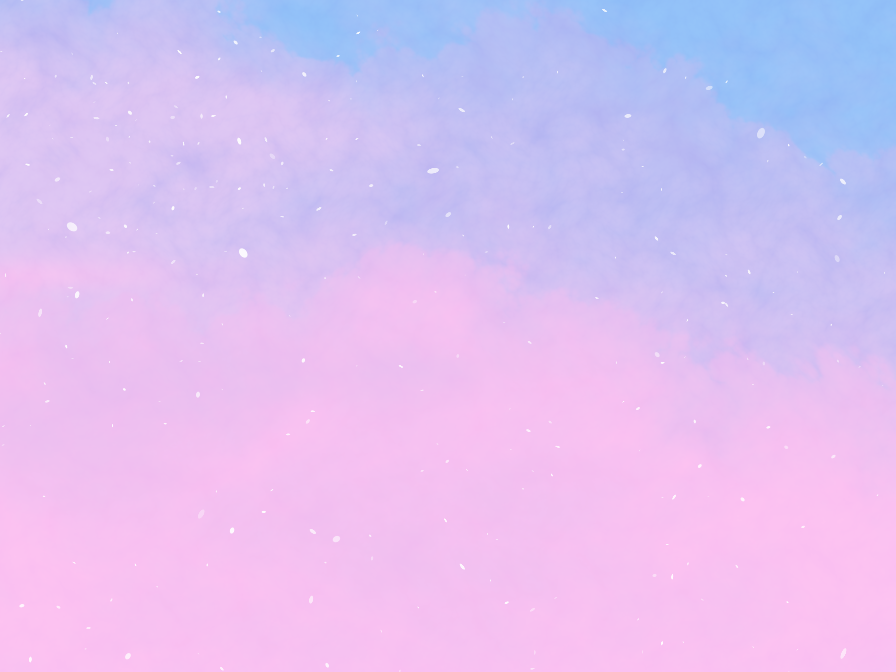
Write a Shadertoy shader that draws this background.

```glsl
#define CLOUD_SCALE 6.0
#define EDGE_ROUGHNESS 0.17
#define TINT_ROUGHNESS 0.9
#define GRAIN_STRENGTH 0.06
#define SPECK_LAYERS 3
#define SPECK_CELL 0.085
#define SPECK_SIZE 0.0095
#define SPECK_OPACITY 0.95

const vec3 BLUE = vec3(0.57, 0.75, 0.97);
const vec3 HAZE = vec3(0.66, 0.755, 0.965);
const vec3 PERIWINKLE = vec3(0.73, 0.735, 0.95);
const vec3 LILAC = vec3(0.86, 0.765, 0.95);
const vec3 MAUVE = vec3(0.92, 0.745, 0.94);
const vec3 PINK = vec3(0.985, 0.755, 0.945);

vec2 hash2(vec2 p) {
    vec3 q = fract(p.xyx * vec3(0.1031, 0.1030, 0.0973));
    q += dot(q, q.yzx + 33.33);
    return fract((q.xx + q.yz) * q.zy);
}

// Rounded cellular bumps, centred near zero
float cellular(vec2 p) {
    vec2 cell = floor(p), local = fract(p);
    float nearest = 2.0;
    for (int y = -1; y <= 1; y++)
    for (int x = -1; x <= 1; x++) {
        vec2 offset = vec2(x, y);
        vec2 toPoint = offset + hash2(cell + offset + 40.0) - local;
        nearest = min(nearest, dot(toPoint, toPoint));
    }
    return 0.28 - nearest;
}

float billows(vec2 p) {
    p += 0.16 * sin(p.yx * 2.3 + vec2(0.4, 1.9));
    float sum = 0.0, amplitude = 0.5;
    for (int i = 0; i < 5; i++) {
        sum += amplitude * cellular(p);
        p = mat2(1.6, 1.2, -1.2, 1.6) * p + 7.3;
        amplitude *= 0.62;
    }
    return sum;
}

float bump(float x, float centre, float width) {
    float d = (x - centre) / width;
    return exp(-d * d);
}

float blob(vec2 p, vec2 centre, vec2 radius) {
    vec2 d = (p - centre) / radius;
    return exp(-dot(d, d));
}

// Height of the lavender cloud tops below the open sky
float skyEdge(float x) {
    return 0.92 + 0.04 * bump(x, 0.58, 0.07)
         - 0.19 * smoothstep(0.62, 1.05, x) + 0.11 * smoothstep(0.36, 0.2, x);
}

// Height of the pink cloud bank
float pinkEdge(float x) {
    return 0.55 + 0.07 * bump(x, 0.47, 0.12) - 0.03 * bump(x, 0.24, 0.08)
         - 0.11 * smoothstep(0.6, 0.88, x);
}

// Scattered slivers, one candidate per grid cell
float specks(vec2 p, float density, float pixel) {
    float cover = 0.0, cellSize = SPECK_CELL, size = SPECK_SIZE;
    for (int i = 0; i < SPECK_LAYERS; i++) {
        vec2 grid = p / cellSize + 13.7 * float(i);
        vec2 id = floor(grid);
        vec2 place = hash2(id + 5.0), shape = hash2(id + 91.0), chance = hash2(id + 173.0);
        vec2 d = (fract(grid) - 0.2 - 0.6 * place) * cellSize;
        float angle = 6.2832 * shape.x;
        d = mat2(cos(angle), sin(angle), -sin(angle), cos(angle)) * d;
        float reach = size * mix(0.35, 1.0, shape.y * shape.y);
        d.y *= mix(1.3, 2.8, place.x);
        float mask = 1.0 - smoothstep(-pixel, pixel, length(d) - reach);
        cover = max(cover, mask * step(chance.x, density) * mix(0.35, 1.0, chance.y));
        cellSize *= 0.62;
        size *= 0.62;
    }
    return cover;
}

void mainImage(out vec4 fragColor, in vec2 fragCoord) {
    vec2 uv = fragCoord / iResolution.xy;
    vec2 p = fragCoord / iResolution.y;
    float rough = billows(p * CLOUD_SCALE);
    float tint = billows(p * vec2(4.0, 6.0) + 21.0);
    float grain = billows(p * 17.0 + 3.0);

    // Lavender clouds, warmer to the left and bluer at the top
    float warmth = 0.8 * smoothstep(0.5, 0.12, uv.x) + TINT_ROUGHNESS * (tint + 0.4 * grain);
    warmth += 0.45 * blob(uv, vec2(0.37, 0.82), vec2(0.13, 0.11));
    warmth += 0.4 * smoothstep(0.8, 0.5, uv.y) - 0.6 * smoothstep(0.84, 1.0, uv.y);
    vec3 color = mix(PERIWINKLE, LILAC, clamp(warmth, 0.0, 1.0));

    // Open blue sky with faint haze, behind the cloud tops
    float above = uv.y - skyEdge(uv.x) - EDGE_ROUGHNESS * rough;
    float sky = 0.5 * smoothstep(-0.16, 0.08, above) + 0.5 * smoothstep(-0.01, 0.014, above);
    float haze = clamp(0.25 + 1.5 * tint - 2.0 * above, 0.0, 0.8);
    color = mix(color, mix(BLUE, HAZE, haze), sky);

    // Pink bank, pale along its top, with soft mauve shadows
    float below = pinkEdge(uv.x) - uv.y + EDGE_ROUGHNESS * rough;
    float shade = 0.8 * blob(uv, vec2(0.42, 0.44), vec2(0.2, 0.05))
                + 0.8 * blob(uv, vec2(0.09, 0.38), vec2(0.15, 0.12))
                + 0.6 * blob(uv, vec2(0.48, 0.2), vec2(0.22, 0.13))
                + 0.5 * smoothstep(0.2, 0.0, below)
                + TINT_ROUGHNESS * (tint + 0.3 * grain);
    vec3 bank = mix(PINK, MAUVE, clamp(shade, 0.0, 1.0));
    float pink = 0.7 * smoothstep(-0.15, 0.17, below) + 0.3 * smoothstep(-0.012, 0.018, below);
    color = mix(color, bank, pink);
    color = mix(color, PINK, 0.6 * blob(uv, vec2(0.04, 0.59), vec2(0.15, 0.025)));
    color += GRAIN_STRENGTH * grain * vec3(0.7, 1.0, 0.2) * (1.0 - 0.5 * pink);

    // White flecks, densest at the upper left
    float density = 0.11 + 0.28 * blob(uv, vec2(0.17, 0.77), vec2(0.2, 0.25));
    density *= 1.0 - 0.8 * smoothstep(0.0, 0.1, above);
    color = mix(color, vec3(1.0), SPECK_OPACITY * specks(p, density, 0.7 / iResolution.y));
    fragColor = vec4(color, 1.0);
}
```
